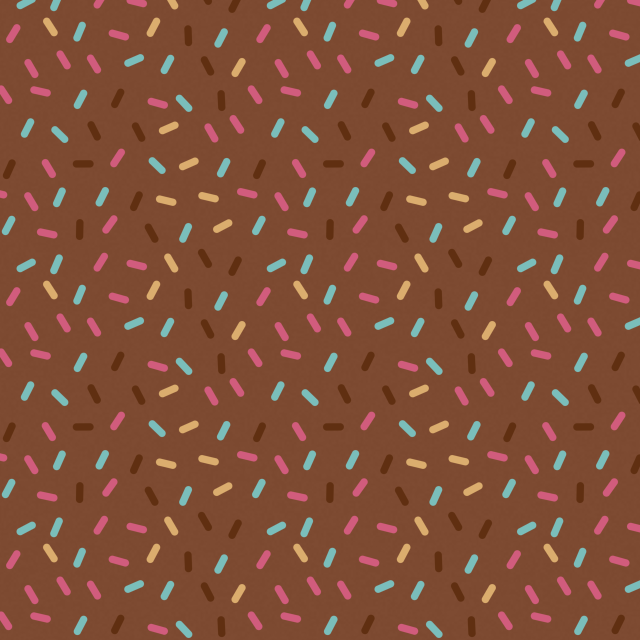
Give the GLSL for this pattern, as a three.js fragment shader.

```glsl
// Candy sprinkles scattered on chocolate brown, in a block that repeats.
// Each cell of a staggered, jittered grid holds one capsule; its colour comes
// from shuffled strata per row, its angle from a set that suits the colour.

#define TILE vec2(0.391, 0.411)   // size of the repeating block
#define GRID vec2(7.0, 8.0)       // sprinkles across and up one block
#define JITTER 0.38               // scatter within a cell
#define HALF_LENGTH 0.0106        // half of the capsule's core segment
#define RADIUS 0.0057             // capsule radius
#define SOFTNESS 0.0011           // half width of the smoothed edge
#define GRAIN 0.010               // strength of the faint background mottle
#define SEED 17.0

varying vec2 vUv;

const vec3 CHOCOLATE = vec3(0.490, 0.290, 0.192);
const vec3 TEAL = vec3(0.480, 0.745, 0.735);
const vec3 PINK = vec3(0.820, 0.360, 0.490);
const vec3 CARAMEL = vec3(0.860, 0.680, 0.430);
const vec3 COCOA = vec3(0.375, 0.185, 0.065);

float hash(vec2 p) {
  vec3 q = fract(vec3(p.xyx) * 0.1031);
  q += dot(q, q.yzx + 33.33);
  return fract((q.x + q.y) * q.z);
}

float valueNoise(vec2 p) {
  vec2 i = floor(p);
  vec2 f = fract(p);
  f = f * f * (3.0 - 2.0 * f);
  return mix(mix(hash(i), hash(i + vec2(1.0, 0.0)), f.x),
             mix(hash(i + vec2(0.0, 1.0)), hash(i + vec2(1.0, 1.0)), f.x), f.y);
}

// Signed distance to a capsule centred at the origin
float capsule(vec2 p, float angle) {
  vec2 dir = vec2(cos(angle), sin(angle));
  float along = clamp(dot(p, dir), -HALF_LENGTH, HALF_LENGTH);
  return length(p - dir * along) - RADIUS;
}

// Even spread over 0..1 along a row: a shuffle of strata, jittered inside each
float colourRank(vec2 id) {
  float stride = 1.0 + floor(hash(vec2(id.y, SEED + 3.0)) * (GRID.x - 1.0));
  float start = floor(hash(vec2(id.y, SEED + 9.0)) * GRID.x);
  float stratum = floor(mod(id.x * stride + start + 0.5, GRID.x));
  return (stratum + hash(id + SEED + 21.0)) / GRID.x;
}

// Picks one of four angles, the first being the most common
float pickAngle(vec4 degrees4, float r) {
  float a = r < 0.50 ? degrees4.x : r < 0.70 ? degrees4.y
          : r < 0.86 ? degrees4.z : degrees4.w;
  return radians(a);
}

void main() {
  vec2 cellSize = TILE / GRID;
  vec2 baseCell = floor(vUv / cellSize);

  // Background with a faint mottle
  float mottle = valueNoise(vUv * 260.0) - 0.5;
  vec3 colour = CHOCOLATE + GRAIN * mottle;

  // Sprinkles of the surrounding cells
  for (int j = -1; j <= 1; j++) {
    for (int i = -1; i <= 1; i++) {
      vec2 cell = baseCell + vec2(float(i), float(j));
      vec2 id = floor(mod(cell + 0.5, GRID));

      // Staggered rows plus random scatter
      vec2 scatter = vec2(hash(id + SEED), hash(id + SEED + 41.0)) - 0.5;
      float stagger = 0.5 * mod(id.y, 2.0) - 0.25;
      vec2 centre = (cell + 0.5 + JITTER * scatter + vec2(stagger, 0.0)) * cellSize;

      // Colour, and the angles in degrees that go with it
      float rank = colourRank(id);
      vec3 candy = COCOA;
      vec4 angles = vec4(65.0, -62.0, 0.0, 90.0);
      if (rank < 0.30) {
        candy = TEAL;
        angles = vec4(65.0, 65.0, -45.0, 25.0);
      } else if (rank < 0.60) {
        candy = PINK;
        angles = vec4(-58.0, -14.0, -14.0, 57.0);
      } else if (rank < 0.77) {
        candy = CARAMEL;
        angles = vec4(-15.0, 62.0, -58.0, 25.0);
      }
      float angle = pickAngle(angles, hash(id + SEED + 63.0));
      angle += 0.1 * (hash(id + SEED + 87.0) - 0.5);

      float d = capsule(vUv - centre, angle);
      colour = mix(candy, colour, smoothstep(-SOFTNESS, SOFTNESS, d));
    }
  }

  gl_FragColor = vec4(colour, 1.0);
}
```
